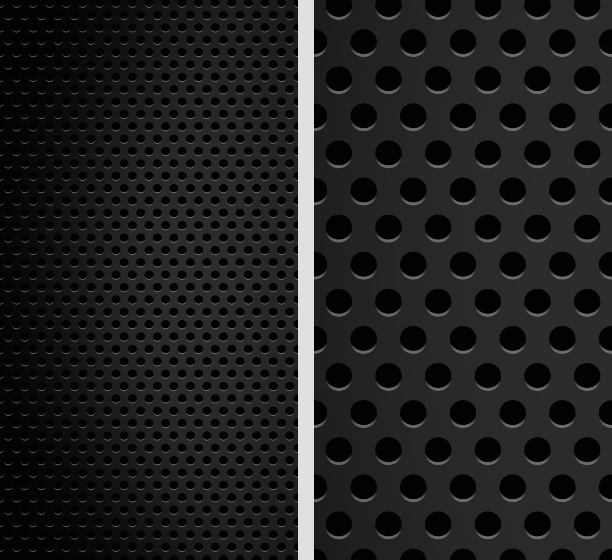
Left: the whole. Right: its middle third, enlarged.
A Shadertoy shader for this pattern:

```glsl
// Coverage of a slightly wide ellipse, one pixel of softness
float ellipse(vec2 p, vec2 radius, float pixel) {
    float d = (length(p / radius) - 1.0) * min(radius.x, radius.y);
    return 1.0 - smoothstep(-0.5 * pixel, 0.5 * pixel, d);
}

// Offset from the nearest hole centre, in hole pitches; y points down
vec2 staggeredCell(vec2 p) {
    const float rowPitch = 0.747;
    float row = floor((p.y - 0.22) / rowPitch + 0.5);
    float shift = 0.5 * mod(row, 2.0);
    return vec2(fract(p.x - shift + 0.5) - 0.5, p.y - 0.22 - row * rowPitch);
}

// Broad light: strongest right of centre, lost in the left corners
float sheen(vec2 uv) {
    float v = 2.0 * uv.y - 1.0;
    float leftFade = smoothstep(-0.1, 0.6, uv.x - 0.25 * v * v);
    float rightFade = 1.0 - 0.15 * smoothstep(0.75, 1.0, uv.x);
    return leftFade * rightFade * (1.0 - 0.35 * v * v);
}

void mainImage(out vec4 fragColor, in vec2 fragCoord) {
    vec2 uv = fragCoord / iResolution.xy;
    float pixel = 18.0 / iResolution.x;
    vec2 p = vec2(fragCoord.x, iResolution.y - fragCoord.y) * pixel;
    vec2 cell = staggeredCell(p);
    float light = sheen(uv);

    // Smooth dark metal
    vec3 color = vec3(0.012) + vec3(0.165, 0.156, 0.160) * light;

    // Lit lower lip, fading towards the ends of its crescent
    vec2 radius = vec2(0.265, 0.25);
    float lipLight = smoothstep(-0.05, 0.22, cell.y);
    vec3 lip = mix(vec3(0.015), vec3(0.43, 0.42, 0.42) * (0.8 + 0.2 * light), lipLight);
    color = mix(color, lip, ellipse(cell, radius, pixel));

    // Black opening, raised to leave the lip exposed
    float opening = ellipse(cell + vec2(0.0, 0.06), radius, pixel);
    color = mix(color, vec3(0.008), opening);

    fragColor = vec4(color, 1.0);
}
```
